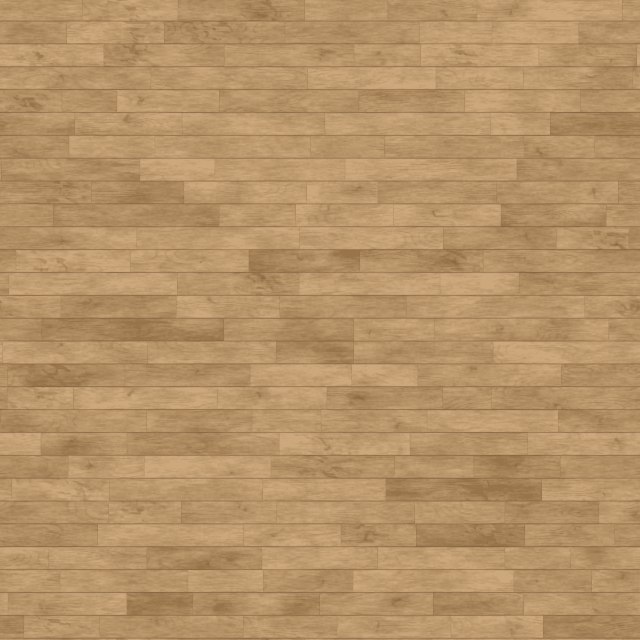
Write a Shadertoy shader that draws this texture.

```glsl
// Oak plank floor: 28 rows of staggered boards with grain, smoky stains and knots.

const float ROWS = 28.0;            // boards from bottom to top
const float ROW_SHIFT = 0.08;       // height of the lowest seam, in rows
const float MIN_BOARDS = 5.0;       // boards per row: this many or one more
const float JOINT_JITTER = 0.58;    // irregularity of board lengths
const float SEAM_WIDTH = 0.0010;    // soft radius of long seams
const float JOINT_WIDTH = 0.0008;   // soft radius of end joints
const float SEAM_DEPTH = 0.52;
const float JOINT_DEPTH = 0.18;
const float DARK_SHARE = 0.2;       // share of smoky boards
const float KNOT_SHARE = 0.5;       // share of boards with a knot
const float FIGURE_SHARE = 0.16;    // share of boards with curly flecks

const vec3 OAK = vec3(0.734, 0.594, 0.424);
const vec3 TONE_STEP = vec3(0.043, 0.043, 0.041);
const vec3 KNOT_COLOR = vec3(0.50, 0.36, 0.21);
const vec3 SEAM_COLOR = vec3(0.48, 0.35, 0.21);

float hash(vec2 p) {
    vec3 q = fract(vec3(p.xyx) * 0.1031);
    q += dot(q, q.yzx + 33.33);
    return fract((q.x + q.y) * q.z);
}

float noise(vec2 p) {
    vec2 i = floor(p), f = fract(p);
    f = f * f * (3.0 - 2.0 * f);
    return mix(mix(hash(i), hash(i + vec2(1, 0)), f.x),
               mix(hash(i + vec2(0, 1)), hash(i + vec2(1, 1)), f.x), f.y);
}

float fbm(vec2 p) {
    float sum = 0.0, weight = 0.55;
    for (int i = 0; i < 3; i++) {
        sum += weight * noise(p);
        p = p * 2.1 + 17.3;
        weight *= 0.5;
    }
    return sum;
}

// Position of joint k in a row, in board units; repeats every count joints
float jointAt(float k, float row, float count) {
    return k + JOINT_JITTER * hash(vec2(mod(k, count) + 3.0, row + 41.0));
}

// Soft groove profile, never narrower than a pixel
float groove(float dist, float width, float pixel) {
    float r = dist / max(width, 0.5 * pixel);
    return exp(-r * r);
}

void mainImage(out vec4 fragColor, in vec2 fragCoord) {
    float pixel = 1.0 / iResolution.y;
    vec2 uv = fragCoord * pixel;

    // Row and board layout
    float y = uv.y * ROWS - ROW_SHIFT;
    float row = mod(floor(y), ROWS);
    float across = fract(y);
    float count = MIN_BOARDS + step(0.5, hash(vec2(row, 7.0)));
    float x = uv.x * count + count * hash(vec2(row, 19.0));
    float board = floor(x);
    if (x < jointAt(board, row, count)) board -= 1.0;
    float left = jointAt(board, row, count);
    float right = jointAt(board + 1.0, row, count);
    vec2 seed = vec2(mod(board, count) * 5.0 + 11.0, row * 3.0 + 5.0);

    // Board-local position in canvas units, shifted to a private patch of noise
    vec2 local = vec2((x - left) / count, across / ROWS);
    vec2 wood = local + 4.0 * vec2(hash(seed), hash(seed + 71.0));

    // Board tone, cloudy stains, fine grain and mottling
    float cloud = fbm(wood * vec2(20.0, 45.0));
    float grain = noise(wood * vec2(38.0, 260.0)) - 0.5;
    float fiber = noise(wood * vec2(110.0, 470.0)) - 0.5;
    float mottle = noise(wood * vec2(280.0, 400.0)) - 0.5;
    float tone = 1.6 * (hash(seed + 23.0) - 0.5);
    tone += 3.0 * (cloud - 0.48) + 1.0 * grain + 1.2 * fiber + 0.8 * mottle;

    // Growth lines: contours of a stretched field, stronger in patches
    float growth = noise(wood * vec2(9.0, 50.0)) + 0.12 * cloud;
    float contour = smoothstep(0.2, 1.0, sin(growth * 55.0));
    float patches = smoothstep(0.35, 0.75, noise(wood * vec2(25.0, 60.0) + 5.0));
    tone -= 0.75 * contour * patches - 0.1;

    // Smoky boards: stains that come and go along the length
    float dark = step(hash(seed + 37.0), DARK_SHARE);
    float streak = noise(wood * vec2(18.0, 110.0));
    float smoke = smoothstep(0.2, 0.75, noise(wood * vec2(14.0, 25.0) + 9.0));
    tone -= dark * (0.3 + smoke * (0.6 + 1.4 * streak));

    // Smudged knot with a wide halo
    vec2 center = vec2(mix(0.2, 0.8, hash(seed + 53.0)) * (right - left) / count,
                       mix(0.2, 0.8, hash(seed + 67.0)) / ROWS);
    vec2 offset = local - center;
    offset += 0.012 * (vec2(noise(wood * 150.0), noise(wood * 150.0 + 31.0)) - 0.5);
    float knotted = step(hash(seed + 83.0), KNOT_SHARE);
    float radius = mix(0.002, 0.005, hash(seed + 97.0));
    float knot = knotted * exp(-dot(offset, offset) / (radius * radius));
    vec2 halo = offset * vec2(45.0, 80.0);
    tone -= knotted * 0.9 * exp(-dot(halo, halo));

    // Curly flecks: small broken strokes that fade along the board
    float figured = step(hash(seed + 109.0), FIGURE_SHARE);
    float flecks = smoothstep(0.55, 0.85, noise(vec2(wood.x + offset.y, wood.y) * vec2(110.0, 190.0)));
    tone -= figured * flecks * 1.8 * exp(-pow(abs(offset.x) / 0.045, 2.0));

    vec3 color = OAK + TONE_STEP * clamp(tone, -3.2, 1.5);
    color = mix(color, KNOT_COLOR, 0.45 * knot);

    // Long seams and end joints, slightly worn
    float seamDist = min(across, 1.0 - across) / ROWS;
    float jointDist = min(x - left, right - x) / count;
    float wear = 0.75 + 0.5 * noise(vec2(uv.x * 22.0, floor(y + 0.5) * 3.7));
    float seam = SEAM_DEPTH * wear * groove(seamDist, SEAM_WIDTH, pixel);
    float endJoint = JOINT_DEPTH * groove(jointDist, JOINT_WIDTH, pixel);
    color = mix(color, SEAM_COLOR, max(seam, endJoint));

    fragColor = vec4(color, 1.0);
}
```
